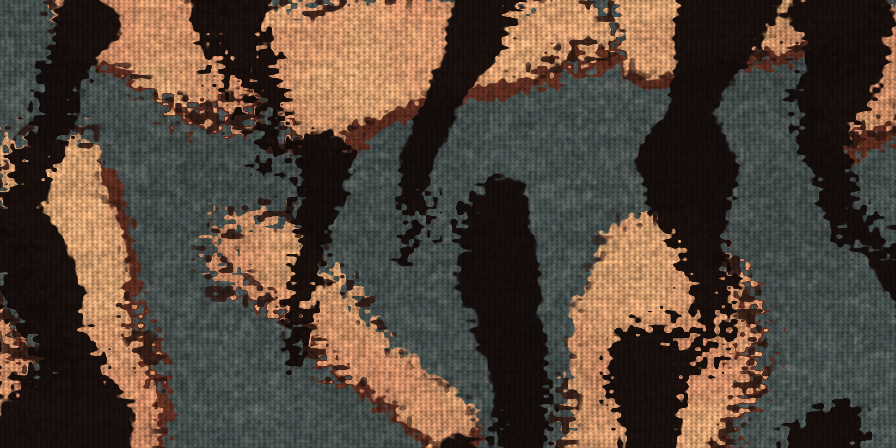
Reproduce this texture procedurally as a Shadertoy shader.

```glsl
#define WALES 86.0
#define COURSES 112.0
#define WARP 0.17
#define RUST_SHIFT vec2(-0.028, 0.036)
#define TEAL vec3(0.25, 0.29, 0.285)
#define TEAL_WORN vec3(0.40, 0.41, 0.38)
#define PEACH vec3(0.82, 0.61, 0.43)
#define PEACH_PINK vec3(0.78, 0.52, 0.38)
#define RUST vec3(0.35, 0.17, 0.12)
#define INK vec3(0.07, 0.042, 0.036)

vec2 hash2(vec2 p) {
    vec3 q = fract(p.xyx * vec3(0.1031, 0.1030, 0.0973));
    q += dot(q, q.yzx + 33.33);
    return fract((q.xx + q.yz) * q.zy);
}

float noise(vec2 p) {
    vec2 i = floor(p), f = fract(p);
    f = f * f * (3.0 - 2.0 * f);
    float low = mix(hash2(i).x, hash2(i + vec2(1, 0)).x, f.x);
    float high = mix(hash2(i + vec2(0, 1)).x, hash2(i + 1.0).x, f.x);
    return mix(low, high, f.y);
}

float fbm(vec2 p) {
    float sum = 0.0, amp = 0.55;
    for (int i = 0; i < 4; i++) {
        sum += amp * noise(p);
        p = p * 2.1 + 17.3;
        amp *= 0.5;
    }
    return sum;
}

float smoothMin(float a, float b, float k) {
    float h = max(k - abs(a - b), 0.0) / k;
    return min(a, b) - h * h * k * 0.25;
}

// Distance to a brush stroke whose radius runs from radii.x to radii.y
float taper(vec2 p, vec2 a, vec2 b, vec2 radii) {
    vec2 pa = p - a, ba = b - a;
    float h = clamp(dot(pa, ba) / dot(ba, ba), 0.0, 1.0);
    return length(pa - ba * h) - mix(radii.x, radii.y, h);
}

// One randomly turned and sized stroke per jittered cell
float strokes(vec2 p, vec2 cell, float lean, float spread, float reach, vec2 radii, float seed) {
    float d = 9.0;
    vec2 home = floor(p / cell);
    for (int j = -1; j <= 1; j++)
    for (int i = -1; i <= 1; i++) {
        vec2 id = home + vec2(i, j);
        vec2 place = hash2(id + seed), form = hash2(id + seed + 41.7);
        vec2 centre = (id + 0.2 + 0.6 * place) * cell;
        float angle = lean + spread * (form.x - 0.5);
        vec2 arm = 0.5 * reach * (0.7 + 0.6 * form.y) * vec2(cos(angle), sin(angle));
        float size = 0.65 + 0.7 * fract(form.x * 7.0 + form.y);
        d = smoothMin(d, taper(p, centre - arm, centre + arm, radii * size), 0.06);
    }
    return d;
}

float peachField(vec2 p) {
    return strokes(p, vec2(0.62, 0.58), -1.0, 2.6, 0.48, vec2(0.15, 0.085), 23.0);
}

float cover(float d) {
    float soft = max(0.004, 0.8 / iResolution.y);
    return 1.0 - smoothstep(-soft, soft, d);
}

// Brightness of the knitted loops, around 1
float knit(vec2 p) {
    vec2 st = (p + 0.004 * vec2(noise(p * 9.0), noise(p * 9.0 + 50.0))) * vec2(WALES, COURSES);
    float across = abs(fract(st.x) - 0.5);
    float wale = cos(6.2832 * st.x);
    float course = cos(6.2832 * (st.y + across));
    float yarn = noise(st * vec2(1.6, 1.2)) - 0.5;
    float slub = noise(st * vec2(0.12, 0.9) + 80.0) - 0.5;
    return 1.0 - 0.11 * wale + 0.08 * course + 0.32 * yarn + 0.14 * slub;
}

void mainImage(out vec4 fragColor, in vec2 fragCoord) {
    vec2 p = fragCoord / iResolution.y;
    vec2 flow = vec2(fbm(p * 3.2 + 5.0), fbm(p * 3.2 + 60.0)) - 0.5;
    vec2 q = p + WARP * flow;

    // Stitch-sized speckle that breaks up the print edges unevenly
    vec2 stitch = p * vec2(WALES, COURSES);
    float speck = noise(stitch * 0.85 + 9.0) - 0.5;
    float fray = smoothstep(0.3, 0.75, noise(p * 4.0 + 31.0));
    float ragged = speck * mix(0.025, 0.12, fray);

    float peachD = peachField(q);
    float rustD = peachField(q + RUST_SHIFT);
    float inkD = strokes(q, vec2(0.44, 0.54), -1.4, 0.9, 0.52, vec2(0.092, 0.022), 7.0);

    // Worn teal ground, rust shadow, then peach
    float wear = smoothstep(0.45, 0.85, noise(stitch * vec2(0.9, 0.6) + 70.0));
    vec3 col = mix(TEAL, TEAL_WORN, 0.55 * wear * (0.4 + 0.6 * noise(p * 5.0)));
    col = mix(col, RUST, cover(rustD + ragged));
    vec3 peach = mix(PEACH, PEACH_PINK, smoothstep(0.3, 0.8, fbm(p * 5.0 + 12.0)));
    col = mix(col, peach, cover(peachD + ragged));

    // Dark flecks along the frayed rims of the peach
    float rim = exp(-pow(peachD / 0.04, 2.0)) * (0.35 + 0.65 * fray);
    float fleck = noise(stitch * 0.7 + 140.0);
    col = mix(col, mix(INK, RUST, 0.35), 0.9 * smoothstep(0.67, 0.79, fleck + 0.25 * rim - 0.1) * smoothstep(0.1, 0.5, rim));

    // Black wedges on top
    col = mix(col, INK, 0.97 * cover(inkD + 0.6 * ragged));

    // Knit relief and gentle light fall-off
    float light = 0.93 + 0.16 * noise(p * 1.7 + 3.0);
    fragColor = vec4(clamp(col * knit(p) * light, 0.0, 1.0), 1.0);
}
```
